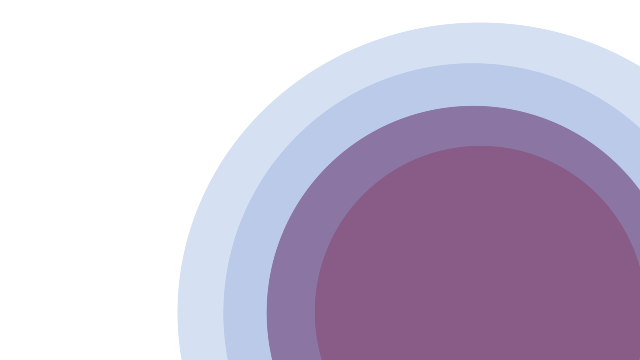
A Shadertoy shader for this background:

```glsl
// Four nested discs in pale blue to plum rise from the lower right of a white field.
// Each disc is a slightly off-centre ellipse, painted from the largest to the
// smallest with an antialiased edge. Lengths are in units of the canvas height.

const int DISC_COUNT = 4;
const float EDGE_WIDTH = 1.0; // edge softness, in pixels
const vec3 BACKGROUND = vec3(1.0);

// Centre (xy) and radii (zw), outermost first
const vec4 DISCS[DISC_COUNT] = vec4[](
    vec4(1.3333, 0.1319, 0.8403, 0.8056),
    vec4(1.3125, 0.1300, 0.6921, 0.6944),
    vec4(1.3148, 0.1319, 0.5741, 0.5741),
    vec4(1.3345, 0.1331, 0.4602, 0.4618)
);

const vec3 DISC_COLORS[DISC_COUNT] = vec3[](
    vec3(0.835, 0.878, 0.949), // pale blue
    vec3(0.733, 0.792, 0.914), // soft blue
    vec3(0.541, 0.459, 0.639), // violet
    vec3(0.533, 0.361, 0.525)  // plum
);

// Approximate signed distance to an ellipse that is close to a circle
float ellipseDistance(vec2 point, vec2 radii) {
    return (length(point / radii) - 1.0) * min(radii.x, radii.y);
}

void mainImage(out vec4 fragColor, in vec2 fragCoord) {
    vec2 position = fragCoord / iResolution.y;
    float halfEdge = 0.5 * EDGE_WIDTH / iResolution.y;
    vec3 color = BACKGROUND;

    // Paint the discs from back to front
    for (int i = 0; i < DISC_COUNT; i++) {
        float edge = ellipseDistance(position - DISCS[i].xy, DISCS[i].zw);
        float coverage = 1.0 - smoothstep(-halfEdge, halfEdge, edge);
        color = mix(color, DISC_COLORS[i], coverage);
    }

    fragColor = vec4(color, 1.0);
}
```
